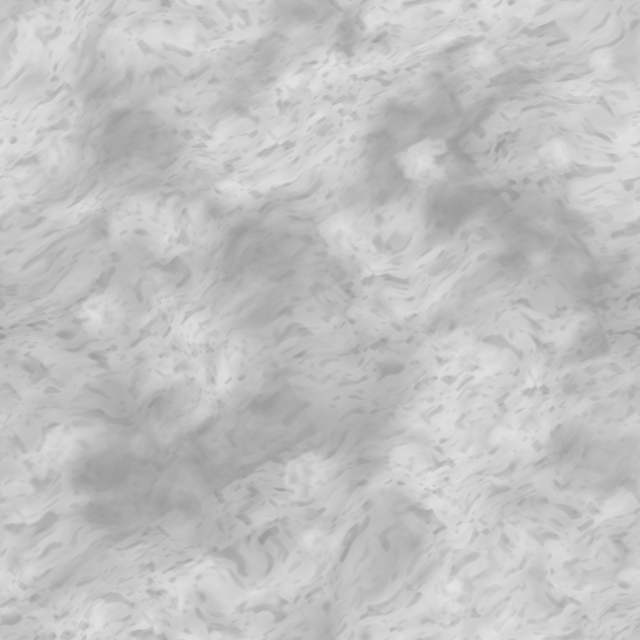
Give the GLSL for this texture, as a WebGL 1 fragment shader.

```glsl
precision highp float;

uniform vec2 u_resolution;

float hash(vec2 p) {
  return fract(sin(dot(p, vec2(127.1, 311.7))) * 43758.5453);
}

// Value noise over the unit square, wrapping after a whole number of cells
float noise(vec2 p, vec2 cells, float seed) {
  p *= cells;
  vec2 i = floor(p);
  vec2 f = p - i;
  f = f * f * f * (f * (f * 6.0 - 15.0) + 10.0);
  vec2 a = mod(i, cells) + seed;
  vec2 b = mod(i + 1.0, cells) + seed;
  return mix(mix(hash(a), hash(vec2(b.x, a.y)), f.x),
             mix(hash(vec2(a.x, b.y)), hash(b), f.x), f.y);
}

float fbm(vec2 p, vec2 cells, float seed) {
  float sum = 0.0;
  float weight = 0.53;
  for (int octave = 0; octave < 4; octave++) {
    sum += weight * noise(p, cells, seed);
    weight *= 0.5;
    cells *= 2.0;
    seed += 17.3;
  }
  return sum;
}

// Scattered flakes: two crisp cut sides, the others fading out raggedly
float flakes(vec2 uv, float cells, float seed, float radius, float share, float ragged) {
  vec2 p = uv * cells;
  vec2 home = floor(p);
  float edge = 0.003 * cells;
  float mask = 0.0;
  for (int y = -1; y <= 1; y++) {
    for (int x = -1; x <= 1; x++) {
      vec2 cell = home + vec2(float(x), float(y));
      vec2 id = mod(cell, cells) + seed;
      vec2 d = p - cell - 0.2 - 0.6 * vec2(hash(id), hash(id + 5.7));
      float angle = 0.3 + 0.4 * hash(id + 9.1);
      float c = cos(angle);
      float s = sin(angle);
      d = vec2(c * d.x + s * d.y, c * d.y - s * d.x);
      float size = radius * (0.5 + 0.5 * hash(id + 13.9));
      float body = 1.0 - smoothstep(0.25, 1.0, length(d) / size + ragged);
      float cut = smoothstep(-edge, edge, 0.5 * size - d.y)
                * smoothstep(-edge, edge, 0.6 * size + d.x);
      mask = max(mask, body * cut * step(hash(id + 21.3), share));
    }
  }
  return mask;
}

void main() {
  vec2 uv = gl_FragCoord.xy / u_resolution;
  vec2 warp = vec2(fbm(uv, vec2(5.0), 3.0), fbm(uv, vec2(5.0), 41.0)) - 0.5;
  vec2 bent = uv + 0.12 * warp;

  // Whole-number shear, so diagonal streaks still wrap
  vec2 grain = vec2(bent.x + bent.y, 2.0 * bent.x - 3.0 * bent.y);

  // Broad soft mounds with diagonal wisps
  float height = 0.6 * fbm(bent, vec2(4.0), 7.0) + 0.4 * fbm(grain, vec2(4.0, 3.0), 23.0);
  float light = smoothstep(0.35, 0.64, height);
  float wisps = fbm(grain, vec2(14.0, 11.0), 61.0) - 0.5;
  float tone = mix(0.665, 0.84, light) + 0.13 * wisps;

  // Large overlapping sheets
  float fine = fbm(uv, vec2(48.0), 77.0) - 0.5;
  float sheet = flakes(uv, 3.0, 11.0, 0.75, 0.7, 0.5 * wisps);
  tone = mix(tone, 0.8 + 0.16 * wisps, 0.65 * sheet);

  // Dark flecks, strongest on the light areas
  float flecks = smoothstep(0.6, 0.95, noise(grain, vec2(44.0, 25.0), 31.0))
               + 0.6 * smoothstep(0.6, 0.95, noise(grain, vec2(70.0, 41.0), 53.0));
  tone -= 0.085 * flecks * (0.25 + 0.75 * max(light, sheet));

  // Small bright speckled flakes
  float chip = flakes(uv, 5.0, 29.0, 0.3, 0.55, 1.3 * fine);
  tone = mix(tone, 0.85 + 0.25 * fine, 0.85 * chip);

  gl_FragColor = vec4(vec3(clamp(tone + 0.03 * fine, 0.62, 0.89)), 1.0);
}
```
